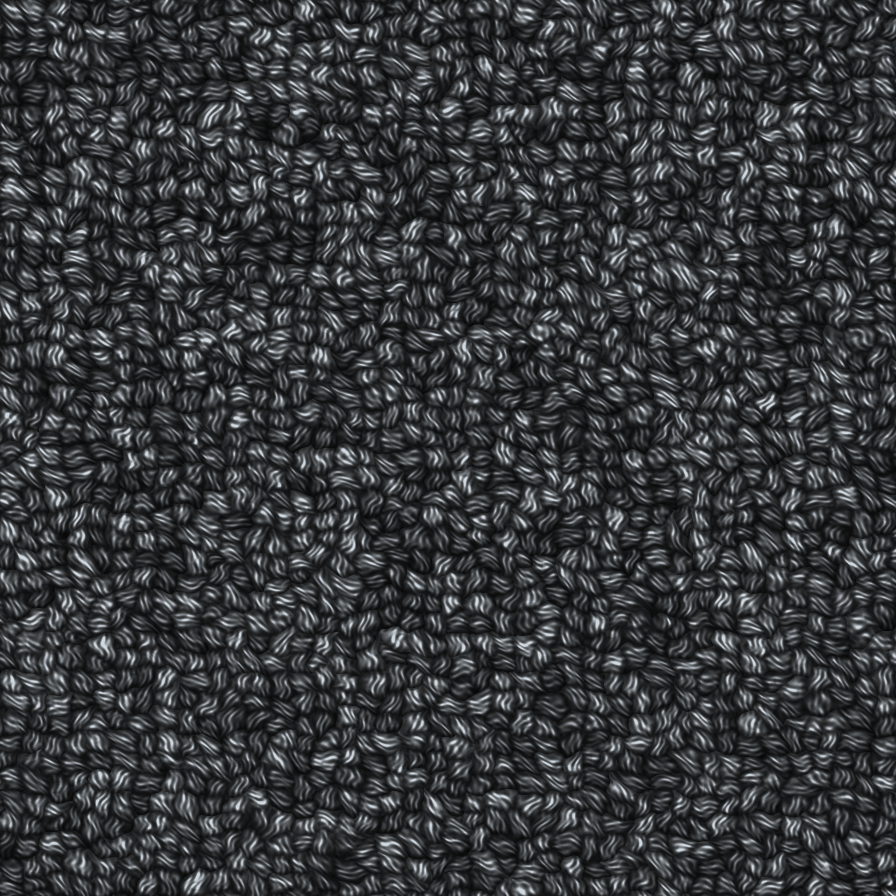
Give the GLSL for this texture, as a WebGL 1 fragment shader.

```glsl
precision highp float;
// Charcoal loop-pile carpet: jittered rows of rounded yarn tufts with twisted fibres.

uniform vec2 u_resolution;

const vec2  TUFT_GRID    = vec2(40.0, 44.0); // tufts across and up the canvas
const float JITTER       = 0.62;             // how far tufts stray from the grid
const float FLECK_SCALE  = 2.1;              // flecks per tuft width
const float GAP_WIDTH    = 0.45;             // softness of the dark gaps
const float GAP_DEPTH    = 1.55;
const float DOME_DEPTH   = 1.2;
const float LIGHT_AMOUNT = 0.7;
const float TUFT_VARIETY = 0.65;
const float FIBRE_AMOUNT = 0.62;
const float FLECK_AMOUNT = 0.6;
const float MID_TONE     = 0.192;            // median brightness
const float CONTRAST     = 0.62;             // spread of the log-normal tones
const float LEAN         = 2.1;              // mean fibre angle in radians
const float LEAN_SPREAD  = 2.2;
const vec2  LIGHT_DIR    = vec2(-0.35, 0.94);
const vec3  YARN_TINT    = vec3(0.96, 1.0, 1.035);

struct Tuft {
  vec2 offset;   // position relative to the tuft centre
  vec2 fibre;    // the same, as (along, across) the fibres
  float dist;    // stretched distance to the centre
  float edge;    // 0 in the gap, 1 inside the tuft
  vec2 seed;
};

vec2 hash2(vec2 p) {
  vec3 q = fract(p.xyx * vec3(0.1031, 0.1030, 0.0973));
  q += dot(q, q.yzx + 33.33);
  return fract((q.xx + q.yz) * q.zy);
}

// Cellular noise with a rotated ellipse as the metric of each cell.
Tuft nearestTuft(vec2 p) {
  Tuft best;
  best.dist = 9.0;
  float second = 9.0;
  vec2 cell = floor(p);
  for (int y = -1; y <= 1; y++) {
    for (int x = -1; x <= 1; x++) {
      vec2 id = cell + vec2(float(x), float(y));
      vec2 seed = hash2(id + 71.0);
      vec2 offset = p - id - 0.5 - (hash2(id + 17.0) - 0.5) * JITTER;
      float angle = LEAN + (seed.x - 0.5) * LEAN_SPREAD;
      float c = cos(angle);
      float s = sin(angle);
      vec2 fibre = vec2(c * offset.x + s * offset.y, c * offset.y - s * offset.x);
      float dist = length(fibre * vec2(0.85, 1.12)) * mix(0.88, 1.16, seed.y);
      if (dist < best.dist) {
        second = best.dist;
        best.offset = offset;
        best.fibre = fibre;
        best.dist = dist;
        best.seed = seed;
      } else {
        second = min(second, dist);
      }
    }
  }
  best.edge = smoothstep(0.0, GAP_WIDTH, second - best.dist);
  return best;
}

// Layered sines running along the yarn, with phases of their own in each tuft.
float fibres(vec2 q, vec2 seed) {
  vec2 phase = seed * 40.0;
  return sin(22.0 * q.y + phase.x + 1.5 * sin(5.0 * q.x + phase.y))
       + 0.7 * sin(13.0 * q.y - 6.0 * q.x + phase.y)
       + 0.6 * sin(28.0 * q.y + 5.0 * q.x + phase.x + phase.y);
}

vec3 carpet(vec2 uv) {
  vec2 p = uv * TUFT_GRID + 3.0;
  // Gentle warp that bends the rows and dents the tufts.
  p += 0.16 * sin(p.yx * vec2(1.3, 1.7) + 1.8 * sin(p * 0.47));
  p += 0.05 * sin(p.yx * vec2(7.1, 6.3) + p * 2.3);

  Tuft tuft = nearestTuft(p);
  Tuft fleck = nearestTuft(p * FLECK_SCALE + 130.0);

  // Tone in standard deviations from the median.
  float tone = GAP_DEPTH * (tuft.edge - 0.6) - DOME_DEPTH * (tuft.dist - 0.4);
  tone += LIGHT_AMOUNT * dot(tuft.offset, LIGHT_DIR);
  tone += TUFT_VARIETY * (2.0 * hash2(tuft.seed * 917.0).x - 1.0);
  tone += FIBRE_AMOUNT * fibres(tuft.fibre, tuft.seed) * mix(0.5, 1.0, tuft.edge);
  tone += FLECK_AMOUNT * (2.0 * fleck.seed.y - 1.0) * fleck.edge;

  return YARN_TINT * MID_TONE * exp(CONTRAST * min(tone, 2.4));
}

void main() {
  float size = min(u_resolution.x, u_resolution.y);
  vec3 color = vec3(0.0);
  // Average a 2 by 2 block of samples to smooth the edges.
  for (int y = 0; y < 2; y++) {
    for (int x = 0; x < 2; x++) {
      vec2 shift = (vec2(float(x), float(y)) - 0.5) * 0.5;
      color += carpet((gl_FragCoord.xy + shift) / size);
    }
  }
  gl_FragColor = vec4(color * 0.25, 1.0);
}
```
